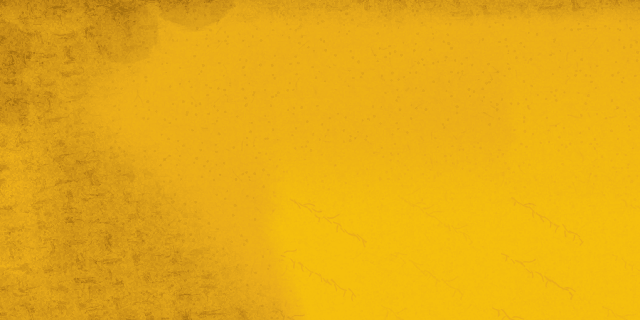
Write a WebGL 1 fragment shader that draws this background.

```glsl
precision highp float;
// Weathered amber paper: stained dark left side, glowing yellow lower right, fine cracks.
uniform vec2 u_resolution;

// Colour ramp from stained to glowing
const vec3 UMBER  = vec3(0.66, 0.45, 0.06);
const vec3 OCHRE  = vec3(0.78, 0.55, 0.09);
const vec3 HONEY  = vec3(0.85, 0.62, 0.10);
const vec3 AMBER  = vec3(0.92, 0.68, 0.10);
const vec3 YELLOW = vec3(0.96, 0.75, 0.05);

// Stains: centre x, centre y, radius, in canvas heights
const vec3 STAIN_ROUND = vec3(0.39, 0.89, 0.100);
const vec3 STAIN_TOP   = vec3(0.61, 1.01, 0.110);
const vec3 STAIN_LEFT  = vec3(0.02, 0.84, 0.085);
const vec3 STAIN_LOW   = vec3(0.02, 0.68, 0.070);

const float STAIN_DEPTH   = 0.20;
const float GRAIN_SCALE   = 190.0;
const float SPECK_SCALE   = 48.0;
const float SCRATCH_SCALE = 17.0;
const vec2  CRACK_TILE    = vec2(0.345, 0.17);
const float CRACK_WIDTH   = 0.0012;
const float CRACK_DEPTH   = 0.22;

float hash(vec2 p) {
  return fract(sin(dot(p, vec2(127.1, 311.7))) * 43758.55);
}

// Layered, warped sines, roughly -1 to 1
float clouds(vec2 p) {
  float sum = 0.0, amp = 0.55;
  for (int i = 0; i < 6; i++) {
    p = mat2(0.8, 0.6, -0.6, 0.8) * p * 1.8 + 1.7;
    p += 0.7 * sin(p.yx * 1.3);
    sum += amp * sin(p.x) * sin(p.y);
    amp *= 0.68;
  }
  return sum;
}

// Cellular noise: distance to the nearest point, and that point's random value
vec2 cells(vec2 p) {
  vec2 base = floor(p), best = vec2(9.0, 0.0);
  for (int j = -1; j <= 1; j++) {
    for (int i = -1; i <= 1; i++) {
      vec2 id = base + vec2(float(i), float(j));
      float d = length(id + vec2(hash(id), hash(id + 41.3)) - p);
      if (d < best.x) best = vec2(d, hash(id + 17.9));
    }
  }
  return best;
}

float stain(vec2 p, vec3 shape, float ragged) {
  float d = length(p - shape.xy) - shape.z + 0.018 * ragged;
  return 1.0 - smoothstep(-0.006, 0.006, d);
}

float segment(vec2 p, vec2 a, vec2 b) {
  vec2 ab = b - a;
  return length(p - a - ab * clamp(dot(p - a, ab) / dot(ab, ab), 0.0, 1.0));
}

// One short hairline per cell, each at its own angle
float scratches(vec2 p, float pixel) {
  vec2 q = p * SCRATCH_SCALE + 0.12 * sin(p.yx * 70.0);
  float d = 1.0;
  for (int j = -1; j <= 1; j++) {
    for (int i = -1; i <= 1; i++) {
      vec2 id = floor(q) + vec2(float(i), float(j));
      vec2 a = id + vec2(hash(id + 5.2), hash(id + 8.7));
      float angle = 6.28 * hash(id + 2.9);
      d = min(d, segment(q, a, a + 0.7 * hash(id + 6.1) * vec2(cos(angle), sin(angle)) + 0.01));
    }
  }
  return 1.0 - smoothstep(0.0, CRACK_WIDTH + pixel, d / SCRATCH_SCALE);
}

// Twiggy cracks that run down to the right, repeated in staggered tiles
float cracks(vec2 p, float pixel) {
  vec2 q = p - vec2(0.86, 0.055);
  float row = floor(q.y / CRACK_TILE.y);
  q.x -= 0.03 * row;
  vec2 id = floor(q / CRACK_TILE);
  q -= id * CRACK_TILE;
  q += 0.003 * sin(q.yx * 130.0 + row);
  float d = 1.0;
  for (int i = 0; i < 18; i++) {
    float k = float(i);
    float r = hash(id + k * 3.1);
    vec2 start = vec2(0.02 + 0.013 * k, 0.155 - 0.0075 * k + 0.014 * (r - 0.5));
    float angle = -0.65 + 2.6 * (r - 0.6) * mod(k, 2.0);
    vec2 end = start + (0.012 + 0.025 * r) * vec2(cos(angle), sin(angle));
    d = min(d, segment(q, start, end));
  }
  float strength = mix(0.5, 1.0, 1.0 - mod(id.x, 2.0));
  return strength * (1.0 - smoothstep(0.0, CRACK_WIDTH + pixel, d));
}

vec3 ramp(float t) {
  vec3 c = mix(UMBER, OCHRE, clamp(t * 4.0, 0.0, 1.0));
  c = mix(c, HONEY, clamp(t * 4.0 - 1.0, 0.0, 1.0));
  c = mix(c, AMBER, clamp(t * 4.0 - 2.0, 0.0, 1.0));
  return mix(c, YELLOW, clamp(t * 4.0 - 3.0, 0.0, 1.0));
}

void main() {
  float pixel = 1.0 / u_resolution.y;
  vec2 p = gl_FragCoord.xy * pixel;
  p.x *= 2.0 * u_resolution.y / u_resolution.x;
  float broad = clouds(p * 2.2);
  float mottle = clouds(p * vec2(9.0, 14.0) + 4.0);
  float grit = clouds(p * vec2(26.0, 38.0) + 2.0);
  vec2 w = p + 0.035 * broad;

  // Yellow glow: lower right, with a weaker column at the far right
  float low = 1.0 - smoothstep(0.28, 0.66, w.y);
  float foot = 1.0 - smoothstep(0.0, 0.3, p.y);
  float glow = low * smoothstep(0.80, 0.91, w.x - 0.10 * foot);
  float column = smoothstep(1.54, 1.61, w.x) * (1.0 - smoothstep(0.45, 0.95, w.y));
  float tone = 0.78 + 0.20 * max(glow, 0.65 * column) + 0.025 * broad;

  // Shadow on the left, narrowest at mid height
  float edge = max(0.95 - 0.95 * p.y, 0.30 + 0.8 * (p.y - 0.6));
  float shadow = 1.0 - smoothstep(edge - 0.30, edge + 0.08, w.x);
  float rim = (1.0 - smoothstep(0.04, 0.22, w.x)) * (1.0 - smoothstep(0.2, 0.32, abs(p.y - 0.36)));
  tone -= shadow * (0.32 - 0.18 * rim + 0.08 * mottle);

  // Stains, large and scattered
  float spots = stain(p, STAIN_ROUND, mottle) * 0.75;
  spots = max(spots, stain(p, STAIN_TOP, mottle));
  spots = max(spots, stain(p, STAIN_LEFT, mottle));
  spots = max(spots, stain(p, STAIN_LOW, mottle));
  vec2 blot = cells(p * 8.0 + 0.04 * mottle);
  float small = 1.0 - smoothstep(0.0, 0.06, blot.x - 0.38 * blot.y + 0.08 * mottle);
  tone -= STAIN_DEPTH * max(spots, 0.45 * small * shadow);

  // Dark band along the top
  float band = smoothstep(0.91, 1.01, p.y + 0.015 * mottle);
  tone -= band * mix(0.24, 0.36, p.x * 0.5);

  // Gritty flecks and specks, thinner where the paper glows
  float worn = max(shadow, band);
  tone -= 0.22 * smoothstep(0.15, 0.65, grit) * mix(0.12, 1.0, worn);
  vec2 speck = cells(p * SPECK_SCALE);
  float dots = 1.0 - smoothstep(0.0, 0.10, speck.x - 0.16 * speck.y + 0.08 * grit);
  tone -= 0.16 * dots * step(0.72, speck.y) * (1.0 - 0.7 * glow);

  // Hairlines, cracks and grain
  float patchy = smoothstep(-0.15, 0.35, mottle);
  tone -= 0.11 * scratches(p, pixel) * patchy * (1.0 - 0.5 * glow);
  float crackArea = smoothstep(0.84, 0.88, p.x) * (1.0 - smoothstep(0.36, 0.42, p.y));
  tone -= CRACK_DEPTH * crackArea * cracks(p, pixel);
  float grain = cells(p * GRAIN_SCALE).y - 0.5;
  tone += grain * mix(0.07, 0.22, worn);

  gl_FragColor = vec4(ramp(clamp(tone, 0.0, 1.0)), 1.0);
}
```
